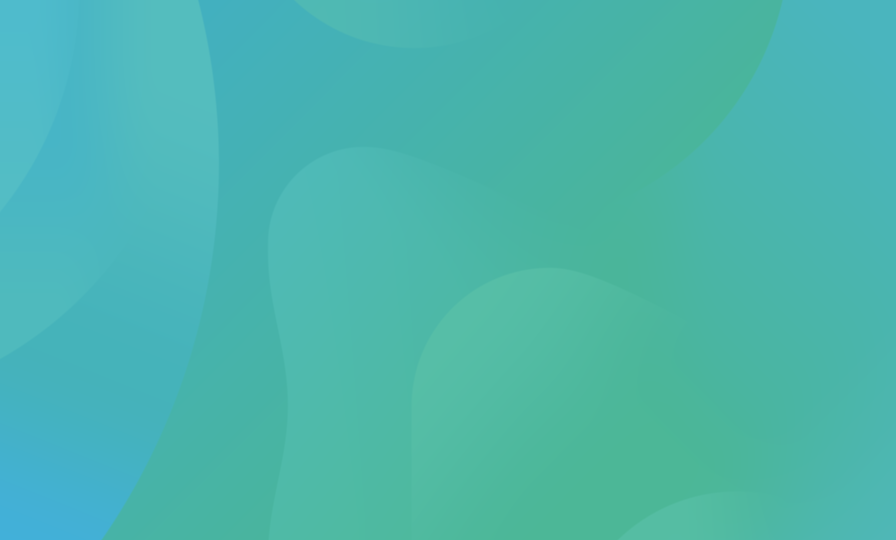
This background is drawn by a WebGL 1 fragment shader. Its source:

```glsl
precision highp float;
// Overlapping translucent sheets in blue, teal and green.
// Circles and two rounded hills are laid over a diagonal gradient;
// each sheet is crisp on one side and fades away on the other.
uniform vec2 u_resolution;

#define ASPECT 1.67
#define EDGE 0.0022
#define BLUE vec3(0.26, 0.69, 0.85)
#define AZURE vec3(0.26, 0.69, 0.75)
#define GREEN vec3(0.29, 0.71, 0.60)
#define TEAL vec3(0.30, 0.72, 0.72)
#define MIST vec3(0.33, 0.74, 0.745)
#define MINT vec3(0.345, 0.75, 0.655)

// Smooth coverage of a signed distance, negative inside.
float cover(float d) {
  return 1.0 - smoothstep(-EDGE, EDGE, d);
}

float disc(vec2 p, vec2 center, float radius) {
  return cover(length(p - center) - radius);
}

// Falls from one to zero between two positions.
float fade(float start, float end, float x) {
  return 1.0 - smoothstep(start, end, x);
}

// Region right of "left" and below "top", with a round corner
// and a crest that slopes down to the right.
float hill(vec2 p, float left, float top, float radius, float slope) {
  float run = max(p.x - left - radius, 0.0);
  float crest = top + slope * (length(vec2(run, 0.095)) - 0.095);
  vec2 corner = vec2(left - p.x, crest - p.y) + radius;
  return cover(length(max(corner, 0.0)) - radius);
}

void main() {
  // Height is one unit, with y running downward.
  vec2 uv = gl_FragCoord.xy / u_resolution;
  vec2 p = vec2(uv.x * ASPECT, 1.0 - uv.y);
  float fall = p.x + p.y;
  float rise = p.x - p.y;

  // Diagonal backdrop
  vec3 color = mix(AZURE, GREEN, clamp((fall - 0.4) / 1.25, 0.0, 1.0));

  // Right sheet, cut by a large circle at the top
  vec3 sheet = mix(GREEN, vec3(0.29, 0.71, 0.745),
                   clamp((rise - 0.45) / 1.1, 0.0, 1.0));
  float outside = 1.0 - disc(p, vec2(0.930, -0.124), 0.543);
  color = mix(color, sheet, outside * smoothstep(1.1, 1.35, p.x));

  // Bubble at the top
  color = mix(color, vec3(0.32, 0.73, 0.70),
              0.85 * disc(p, vec2(0.772, -0.237), 0.326) * fade(0.6, 0.98, p.x));

  // Wide hill with a wavy left side
  float wave = 0.518 - 0.0185 * cos(11.1 * max(p.y - 0.467, 0.0));
  vec3 hillColor = mix(TEAL, vec3(0.30, 0.72, 0.59),
                       clamp((fall - 0.8) / 1.2, 0.0, 1.0));
  hillColor += 0.015 * fade(0.5, 1.0, p.x);
  color = mix(color, hillColor,
              0.85 * hill(p, wave, 0.272, 0.178, 0.48) * fade(0.3, 0.7, rise));

  // Inner hill
  color = mix(color, MINT,
              0.85 * hill(p, 0.767, 0.496, 0.257, 0.55) * fade(1.4, 1.95, fall));

  // Cool lower right corner and the bubble beside it
  color = mix(color, vec3(0.31, 0.72, 0.72), smoothstep(2.15, 2.75, fall));
  color = mix(color, MINT,
              0.75 * disc(p, vec2(1.374, 1.230), 0.32) * fade(1.25, 1.47, p.x));

  // Large left disc, pale above and blue below
  float depth = p.y - 0.4 * p.x;
  vec3 left = mix(MIST, vec3(0.27, 0.70, 0.73), smoothstep(0.0, 0.62, depth));
  left = mix(left, BLUE, smoothstep(0.62, 1.0, depth));
  color = mix(color, left, disc(p, vec2(-0.809, 0.304), 1.217));

  // Two smaller discs nested in it
  vec3 middle = mix(vec3(0.28, 0.71, 0.775), vec3(0.31, 0.73, 0.74),
                    smoothstep(0.25, 0.6, p.y));
  color = mix(color, middle,
              disc(p, vec2(-0.343, 0.05), 0.704) * fade(0.1, 0.3, p.x));
  vec3 inner = mix(vec3(0.31, 0.735, 0.80), vec3(0.325, 0.74, 0.77),
                   smoothstep(0.0, 0.4, p.y));
  color = mix(color, inner,
              disc(p, vec2(-0.507, -0.022), 0.655) * fade(0.05, 0.2, p.x));

  gl_FragColor = vec4(color, 1.0);
}
```
